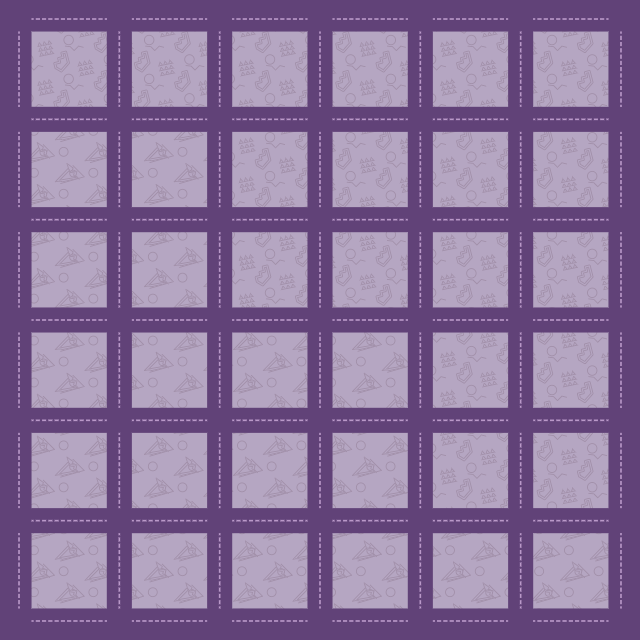
Write a WebGL 2 fragment shader that draws this pattern.

```glsl
#version 300 es
precision highp float;
// A purple board of 6 x 6 lavender squares separated by dashed stitching.
// Squares show one of two faint line-art prints, split along a staircase;
// each print is a set of distance functions folded onto a centred lattice.

uniform vec2 u_resolution;
out vec4 fragColor;

const float CELLS = 6.0;
const float BOARD_SPAN = 6.379;      // canvas width in cell pitches
const float SQUARE_HALF = 0.375;
const float DASHES = 16.0;           // dashes per pitch
const float PRINT_SCALE = 180.6;     // print units per pitch
const float STROKE = 0.75;

const vec3 PURPLE = vec3(0.38, 0.26, 0.47);
const vec3 LAVENDER = vec3(0.71, 0.65, 0.76);
const vec3 INK = vec3(0.63, 0.56, 0.66);
const vec3 THREAD = vec3(0.73, 0.60, 0.79);

const vec2 STAIR_PERIOD = vec2(145.0, 70.0);
const vec2 PEAK_PERIOD = vec2(107.0, 75.5);

const vec2 STAIR_HEART[9] = vec2[9](
    vec2(11, 16), vec2(4, 16), vec2(4, 8), vec2(-4, 8), vec2(-4, 1),
    vec2(-13, 1), vec2(-13, -7), vec2(-5, -15), vec2(11, -4));
const vec2 SLAB[9] = vec2[9](
    vec2(-25, -15), vec2(-2, 9), vec2(1, 6), vec2(-17, -12), vec2(12, -7),
    vec2(15, -9), vec2(-12, -15), vec2(-15, -14), vec2(-20, -14));
const vec2 BOLT[9] = vec2[9](
    vec2(-4, 18), vec2(7, 10), vec2(5, 4), vec2(14, 4), vec2(12, -4),
    vec2(18, -10), vec2(8, -3), vec2(9, 1), vec2(1, 2));

float coverage(float d, float pixel) {
    return clamp(0.5 - d / pixel, 0.0, 1.0);
}

vec2 rotate(vec2 p, float angle) {
    float c = cos(angle), s = sin(angle);
    return vec2(c * p.x + s * p.y, c * p.y - s * p.x);
}

vec2 fold(vec2 p, vec2 period) {
    return p - period * round(p / period);
}

float segment(vec2 p, vec2 a, vec2 b) {
    vec2 ab = b - a;
    return length(p - a - ab * clamp(dot(p - a, ab) / dot(ab, ab), 0.0, 1.0));
}

float ring(vec2 p, float radius) {
    return abs(length(p) - radius);
}

float closedPath(vec2 p, vec2 points[9]) {
    float d = 1e3;
    for (int i = 0; i < 9; i++) {
        d = min(d, segment(p, points[i], points[(i + 1) % 9]));
    }
    return d;
}

// Three by three block of small outlined triangles
float triangleBlock(vec2 p, float spacing) {
    p -= spacing * clamp(round(p / spacing), -1.0, 1.0);
    return abs(max(abs(p.x) * 0.87 + p.y * 0.5, -p.y) - 2.0);
}

float zigzag(vec2 p) {
    float d = segment(p, vec2(-16, 4), vec2(-7, 3));
    d = min(d, segment(p, vec2(-7, 3), vec2(0, -4)));
    d = min(d, segment(p, vec2(0, -4), vec2(8, 4)));
    return min(d, segment(p, vec2(8, 4), vec2(16, 2)));
}

// Print of doubled stair hearts, triangle blocks, rings and zigzags
float stairPrint(vec2 p) {
    vec2 heart = rotate(fold(p - vec2(-102, 79), STAIR_PERIOD), 0.25);
    float d = abs(closedPath(heart, STAIR_HEART) - 1.8);
    d = min(d, ring(fold(p - vec2(-90, 119), STAIR_PERIOD), 8.5));
    vec2 block = rotate(fold(p - vec2(-59, 138), STAIR_PERIOD), 0.2);
    d = min(d, triangleBlock(block, 9.0));
    return min(d, zigzag(fold(p - vec2(-80, 104), STAIR_PERIOD)));
}

// Print of triangular peaks with a bolt and an eyelet, plus loose rings
float peakPrint(vec2 p) {
    vec2 peak = fold(p - vec2(-77, -76), PEAK_PERIOD);
    vec2 left = vec2(-15, -18), right = vec2(27, -6), apex = vec2(7, 14);
    float d = min(closedPath(peak, SLAB), closedPath(peak, BOLT));
    d = min(d, min(segment(peak, left, right), segment(peak, right, apex)));
    d = min(d, ring(peak - vec2(7, 0), 6.0));
    return min(d, ring(fold(p - vec2(-87, -37), PEAK_PERIOD), 8.0));
}

// Dashed seam along x on every whole y; dashes end flush with the squares
float seam(vec2 p) {
    float across = abs(p.y - round(p.y)) - 0.008;
    float dash = abs(fract(p.x * DASHES + 0.5) - 0.5) / DASHES - 0.02;
    float span = abs(fract(p.x) - 0.5) - SQUARE_HALF;
    vec2 edge = abs(p) - vec2(0.5 * CELLS, 0.5 * CELLS + 0.1);
    return max(max(across, dash), max(span, max(edge.x, edge.y)));
}

void main() {
    float pixel = BOARD_SPAN / min(u_resolution.x, u_resolution.y);
    vec2 p = (gl_FragCoord.xy - 0.5 * u_resolution) * pixel;

    // Staircase border between the two prints, rows counted from the top
    float column = floor(p.x) + 3.0, row = 2.0 - floor(p.y);
    bool peaks = column < 2.0 * floor(0.5 * (row + 1.0));

    // Every lattice has a second copy shifted by half a period
    vec2 ink = p * PRINT_SCALE;
    float print = peaks
        ? min(peakPrint(ink), peakPrint(ink + 0.5 * PEAK_PERIOD))
        : min(stairPrint(ink), stairPrint(ink + 0.5 * STAIR_PERIOD));
    vec3 cloth = mix(LAVENDER, INK, coverage(print - STROKE, pixel * PRINT_SCALE));

    vec2 inCell = abs(fract(p) - 0.5) - SQUARE_HALF;
    vec2 board = abs(p) - 0.5 * CELLS;
    float square = max(max(inCell.x, inCell.y), max(board.x, board.y));
    vec3 color = mix(PURPLE, cloth, coverage(square, pixel));
    color = mix(color, THREAD, coverage(min(seam(p), seam(p.yx)), pixel));
    fragColor = vec4(color, 1.0);
}
```
